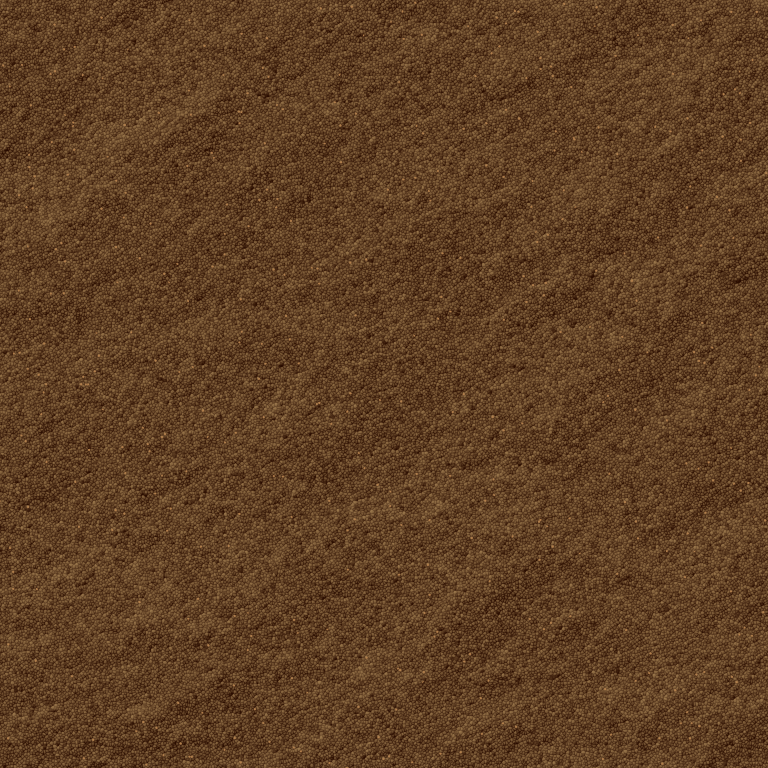
Write a Shadertoy shader that draws this texture.

```glsl
// Fine brown granular soil with faint diagonal ripples, lit from the upper left.

const vec3  DARK_SOIL    = vec3(0.27, 0.15, 0.07);
const vec3  LIGHT_SOIL   = vec3(0.49, 0.36, 0.22);
const vec3  GLINT_COLOR  = vec3(0.70, 0.50, 0.30);
const vec2  LIGHT_DIR    = vec2(-0.55, 0.83);
const float BASE_TONE    = 0.53;   // 0 is dark soil, 1 is light soil
const float GRAIN_COUNT  = 265.0;  // grains across the canvas
const float GRAIN_TINT   = 0.60;   // tone spread from grain to grain
const float GRAIN_DOME   = 0.62;   // directional shading of each grain
const float CREVICE      = 0.80;   // darkness of gaps between grains
const float CREVICE_MEAN = 0.45;
const float GLINT_SHARE  = 0.006;
const float RIPPLE_ANGLE = 0.55;   // radians above horizontal
const float RIPPLE_FREQ  = 5.5;
const float RIPPLE_GAIN  = 0.028;  // strength of the coarsest layer
const float GAIN_STEP    = 0.009;  // added for each finer layer
const int   OCTAVES      = 6;
const int   AA           = 3;      // samples per pixel side

vec3 hash3(vec2 p) {
    vec3 q = fract(p.xyx * vec3(0.1031, 0.1030, 0.0973));
    q += dot(q, q.yxz + 33.33);
    return fract((q.xxy + q.yzz) * q.zyx);
}

// Cross-slope of smooth cellular bumps with random heights.
float bumpSlope(vec2 p) {
    vec2 cell = floor(p);
    float slope = 0.0;
    for (int y = -1; y <= 1; y++)
    for (int x = -1; x <= 1; x++) {
        vec2 id = cell + vec2(x, y);
        vec3 rnd = hash3(id);
        vec2 offset = p - id - rnd.xy;
        float falloff = max(0.0, 1.0 - dot(offset, offset));
        slope -= 6.0 * (2.0 * rnd.z - 1.0) * falloff * falloff * offset.y;
    }
    return slope;
}

// Layered ripples: long and faint at coarse scales, rounder at fine scales.
float rippleShade(vec2 uv) {
    float shade = 0.0, freq = RIPPLE_FREQ;
    for (int i = 0; i < OCTAVES; i++) {
        float layer = float(i);
        float turn = RIPPLE_ANGLE + 0.2 * sin(layer * 2.4);
        vec2 along = vec2(cos(turn), sin(turn));
        vec2 across = vec2(-along.y, along.x);
        vec2 p = vec2(dot(uv, along) * (0.5 + 0.09 * layer), dot(uv, across));
        float gain = RIPPLE_GAIN + GAIN_STEP * layer;
        shade -= gain * bumpSlope(p * freq + 17.3 * (layer + 1.0));
        freq *= 1.95;
    }
    return shade;
}

// Rounded Voronoi grains with shaded sides, dark gaps and rare glints.
vec3 grainColor(vec2 uv, float ripple) {
    vec2 p = uv * GRAIN_COUNT;
    // A slanted lattice keeps rows of cells off the pixel axes.
    p = vec2(0.82 * p.x + 0.57 * p.y, 0.82 * p.y - 0.57 * p.x);
    vec2 light = vec2(0.82 * LIGHT_DIR.x + 0.57 * LIGHT_DIR.y,
                      0.82 * LIGHT_DIR.y - 0.57 * LIGHT_DIR.x);
    vec2 cell = floor(p), toPixel = vec2(0.0);
    float nearest = 8.0, second = 8.0, tint = 0.0;
    for (int y = -1; y <= 1; y++)
    for (int x = -1; x <= 1; x++) {
        vec2 id = cell + vec2(x, y);
        vec3 rnd = hash3(id + 571.0);
        vec2 offset = p - id - rnd.xy;
        float dist = length(offset);
        if (dist < nearest) {
            second = nearest;
            nearest = dist;
            toPixel = offset;
            tint = rnd.z;
        } else {
            second = min(second, dist);
        }
    }
    float gap = 1.0 - smoothstep(0.0, 0.5, second - nearest);
    float tone = BASE_TONE + ripple
               + GRAIN_TINT * (tint - 0.5)
               + GRAIN_DOME * dot(toPixel, light)
               - CREVICE * (1.0 - ripple) * (gap - CREVICE_MEAN);
    vec3 color = mix(DARK_SOIL, LIGHT_SOIL, clamp(tone, -0.5, 1.5));
    float glint = step(1.0 - GLINT_SHARE, tint) * (1.0 - smoothstep(0.2, 0.55, nearest));
    return mix(color, GLINT_COLOR, glint);
}

void mainImage(out vec4 fragColor, in vec2 fragCoord) {
    float ripple = rippleShade(fragCoord / iResolution.y);

    // Average several samples so the small grains keep smooth edges.
    vec3 color = vec3(0.0);
    for (int y = 0; y < AA; y++)
    for (int x = 0; x < AA; x++) {
        vec2 jitter = (vec2(x, y) + 0.5) / float(AA) - 0.5;
        color += grainColor((fragCoord + jitter) / iResolution.y, ripple);
    }
    fragColor = vec4(color / float(AA * AA), 1.0);
}
```
